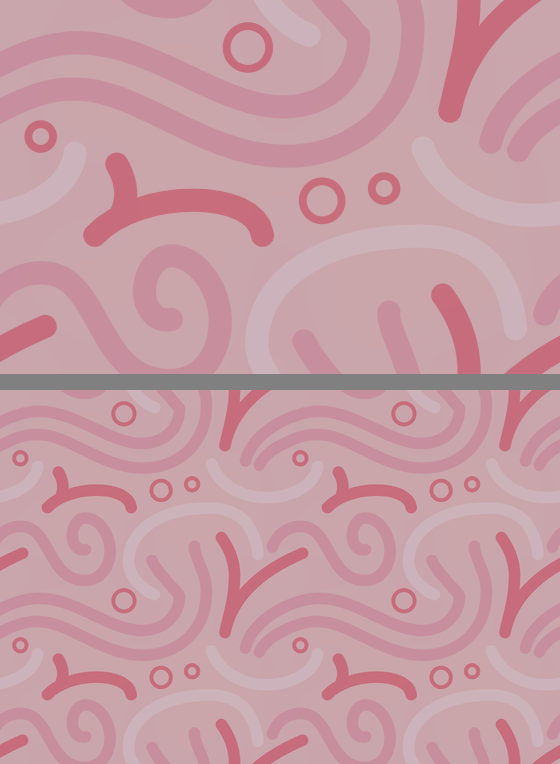
Top, the tile; bottom, the same tile 2 across and 2 down.
A WebGL 2 fragment shader for this pattern:

```glsl
#version 300 es
precision highp float;
// Seamless doodle tile: round-ended ribbons, a curl, pale arcs, forked twigs and rings.
// Each stroke is a cubic curve, measured as short segments whose distances wrap
// around the tile. Lengths are in canvas heights, so the tile is 1.5 by 1.

uniform vec2 u_resolution;
out vec4 outColor;

const vec2 TILE = vec2(1.5, 1.0);
const float STROKE_RADIUS = 0.031;
const float RING_RADIUS = 0.0105;
const int STEPS = 16;

const vec3 ROSE = vec3(0.79, 0.65, 0.67);
const vec3 MAUVE = vec3(0.78, 0.56, 0.62);
const vec3 CORAL = vec3(0.78, 0.425, 0.485);
const vec3 PALE = vec3(0.80, 0.70, 0.73);

// Chains of cubics: neighbouring pieces share an end point.
const vec2 RIBBON[16] = vec2[16](
  vec2(1.352, 0.609), vec2(1.371, 0.672), vec2(1.432, 0.727), vec2(1.5, 0.764),
  vec2(1.568, 0.801), vec2(1.637, 0.824), vec2(1.705, 0.824), vec2(1.891, 0.824),
  vec2(2.066, 0.648), vec2(2.262, 0.648), vec2(2.418, 0.648), vec2(2.533, 0.756),
  vec2(2.533, 0.902), vec2(2.533, 0.971), vec2(2.453, 1.053), vec2(2.428, 1.127));
const float RIBBON_SPREAD[6] = float[6](0.039, 0.055, 0.062, 0.066, 0.072, 0.12);
const vec2 CURL[19] = vec2[19](
  vec2(-0.041, 0.16), vec2(-0.023, 0.223), vec2(0.039, 0.271), vec2(0.113, 0.271),
  vec2(0.273, 0.271), vec2(0.254, -0.018), vec2(0.453, -0.018), vec2(0.547, -0.018),
  vec2(0.59, 0.062), vec2(0.59, 0.141), vec2(0.59, 0.229), vec2(0.527, 0.316),
  vec2(0.459, 0.316), vec2(0.4, 0.316), vec2(0.371, 0.229), vec2(0.396, 0.18),
  vec2(0.412, 0.15), vec2(0.434, 0.141), vec2(0.459, 0.146));
const vec3 RINGS[4] = vec3[4](  // centre, radius
  vec3(0.664, 0.873, 0.057), vec3(0.863, 0.463, 0.052),
  vec3(1.029, 0.496, 0.033), vec3(0.109, 0.635, 0.033));

vec2 wrapDelta(vec2 v) { return v - TILE * floor(v / TILE + 0.5); }

float hash(vec2 cell) { return fract(sin(dot(cell, vec2(127.1, 311.7))) * 43758.5453); }

// Value noise that repeats after a whole number of cells.
float wrapNoise(vec2 p, vec2 cells) {
  vec2 i = floor(p), f = smoothstep(0.0, 1.0, fract(p));
  float low = mix(hash(mod(i, cells)), hash(mod(i + vec2(1, 0), cells)), f.x);
  float high = mix(hash(mod(i + vec2(0, 1), cells)), hash(mod(i + 1.0, cells)), f.x);
  return mix(low, high, f.y);
}

float segmentDistance(vec2 p, vec2 a, vec2 b) {
  vec2 pa = wrapDelta(p - a), ba = b - a;
  return length(pa - ba * clamp(dot(pa, ba) / max(dot(ba, ba), 1e-9), 0.0, 1.0));
}

// Point on a cubic, pushed sideways along its left normal.
vec2 curvePoint(vec2 a, vec2 b, vec2 c, vec2 d, float t, float offset) {
  vec2 ab = mix(a, b, t), bc = mix(b, c, t), cd = mix(c, d, t);
  vec2 start = mix(ab, bc, t), end = mix(bc, cd, t);
  vec2 along = normalize(end - start);
  return mix(start, end, t) + offset * vec2(-along.y, along.x);
}

float offsetCurve(vec2 p, vec2 a, vec2 b, vec2 c, vec2 d, float offsetA, float offsetD) {
  float dist = 1e3;
  vec2 last = curvePoint(a, b, c, d, 0.0, offsetA);
  for (int i = 1; i <= STEPS; i++) {
    float t = float(i) / float(STEPS);
    vec2 next = curvePoint(a, b, c, d, t, mix(offsetA, offsetD, t));
    dist = min(dist, segmentDistance(p, last, next));
    last = next;
  }
  return dist;
}

float curve(vec2 p, vec2 a, vec2 b, vec2 c, vec2 d) {
  return offsetCurve(p, a, b, c, d, 0.0, 0.0);
}

float mauveDistance(vec2 p) {
  float dist = 1e3;
  for (int i = 0; i < 5; i++) {
    int k = 3 * i;
    for (float side = -1.0; side < 2.0; side += 2.0)
      dist = min(dist, offsetCurve(p, RIBBON[k], RIBBON[k + 1], RIBBON[k + 2], RIBBON[k + 3],
        side * RIBBON_SPREAD[i], side * RIBBON_SPREAD[i + 1]));
  }
  for (int k = 0; k < 18; k += 3)
    dist = min(dist, curve(p, CURL[k], CURL[k + 1], CURL[k + 2], CURL[k + 3]));
  return dist - STROKE_RADIUS;
}

float paleDistance(vec2 p) {
  vec2 bowl = vec2(1.426, 0.424), crown = vec2(1.123, 0.369), flank = vec2(0.688, 0.082);
  float dist = curve(p, vec2(1.133, 0.604), vec2(1.172, 0.492), vec2(1.299, 0.424), bowl);
  dist = min(dist, curve(p, bowl, vec2(1.563, 0.424), vec2(1.689, 0.492), vec2(1.701, 0.59)));
  dist = min(dist, curve(p, vec2(1.381, 0.121), vec2(1.367, 0.277), vec2(1.279, 0.369), crown));
  dist = min(dist, curve(p, crown, vec2(0.859, 0.369), vec2(0.688, 0.248), flank));
  dist = min(dist, curve(p, flank, vec2(0.688, 0.014), vec2(0.752, -0.064), vec2(0.828, -0.094)));
  return dist - STROKE_RADIUS;
}

float coralDistance(vec2 p) {
  vec2 bend = vec2(1.256, 0.99), fork = vec2(1.205, 0.703);
  float dist = curve(p, vec2(0.254, 0.371), vec2(0.371, 0.496), vec2(0.688, 0.496), vec2(0.703, 0.371));
  dist = min(dist, curve(p, vec2(0.313, 0.561), vec2(0.336, 0.521), vec2(0.348, 0.473), vec2(0.322, 0.424)));
  dist = min(dist, curve(p, vec2(1.186, 1.211), vec2(1.24, 1.137), vec2(1.26, 1.059), bend));
  dist = min(dist, curve(p, bend, vec2(1.254, 0.883), vec2(1.227, 0.805), fork));
  dist = min(dist, curve(p, fork, vec2(1.24, 0.873), vec2(1.367, 1.02), vec2(1.621, 1.127)));
  dist -= STROKE_RADIUS;
  for (int i = 0; i < 4; i++)
    dist = min(dist, abs(length(wrapDelta(p - RINGS[i].xy)) - RINGS[i].z) - RING_RADIUS);
  return dist;
}

vec3 paint(vec3 under, vec3 ink, float dist) {
  float edge = 0.75 / u_resolution.y;
  return mix(under, ink, 1.0 - smoothstep(-edge, edge, dist));
}

void main() {
  vec2 p = gl_FragCoord.xy / u_resolution * TILE;
  vec3 color = paint(ROSE, PALE, paleDistance(p));
  color = paint(color, MAUVE, mauveDistance(p));
  color = paint(color, CORAL, coralDistance(p));
  // Faint warm and cool drift over the whole tile.
  float drift = wrapNoise(p * 4.0, TILE * 4.0) - 0.5;
  outColor = vec4(color + drift * vec3(0.004, 0.006, -0.008), 1.0);
}
```
